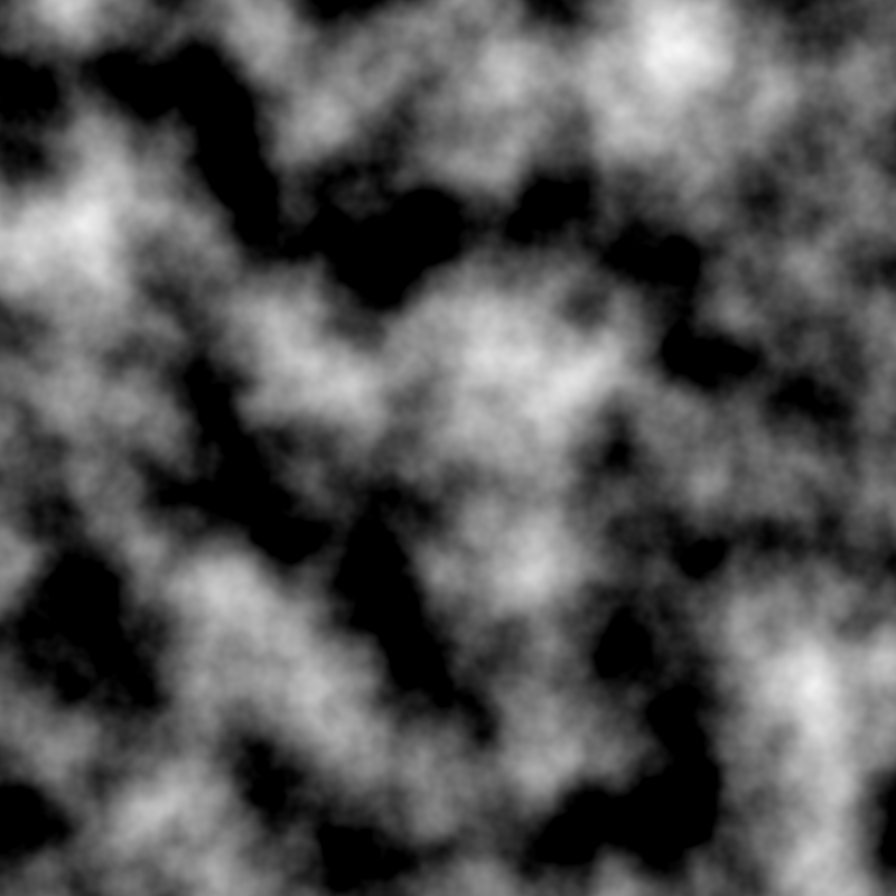
Give the GLSL for this texture, as a WebGL 1 fragment shader.

```glsl
precision highp float;
// Soft grey clouds with black hollows: five octaves of gradient noise with
// mostly diagonal slopes are summed, then a gently bent tone curve sets the
// grey level and clips the deepest parts to flat black.

uniform vec2 u_resolution;

const float CLOUD_CELLS = 6.0;     // largest noise cells across the canvas
const int   OCTAVES     = 5;
const float LACUNARITY  = 2.0;     // frequency step per octave
const float GAIN        = 0.44;    // amplitude step per octave
const float MID_GREY    = 0.328;   // tone where the noise is zero
const float CONTRAST    = 0.97;
const float HIGHLIGHT_ROLLOFF = 0.25; // softens lights, deepens darks
const float SLOPE_SPREAD = 0.5;    // 0: slopes exactly diagonal, 1: any way
const vec2  FIELD_ORIGIN = vec2(71.0, 12.0);
const vec2  OCTAVE_SHIFT = vec2(17.3, 9.7);
const float QUARTER_TURN = 1.5707963;

float hash(vec2 cell) {
  vec3 p = fract(vec3(cell.xyx) * 0.1031);
  p += dot(p, p.yzx + 33.33);
  return fract((p.x + p.y) * p.z);
}

// Height at "offset" from a lattice corner that has a random unit slope.
float cornerSlope(vec2 corner, vec2 offset) {
  float turns = 4.0 * hash(corner);
  float jitter = SLOPE_SPREAD * (fract(turns) - 0.5);
  float angle = QUARTER_TURN * (floor(turns) + 0.5 + jitter);
  return dot(vec2(cos(angle), sin(angle)), offset);
}

float gradientNoise(vec2 p) {
  vec2 cell = floor(p);
  vec2 f = fract(p);
  vec2 blend = f * f * f * (f * (f * 6.0 - 15.0) + 10.0);
  vec2 e = vec2(1.0, 0.0);
  float lower = mix(cornerSlope(cell, f),
                    cornerSlope(cell + e.xy, f - e.xy), blend.x);
  float upper = mix(cornerSlope(cell + e.yx, f - e.yx),
                    cornerSlope(cell + e.xx, f - e.xx), blend.x);
  return mix(lower, upper, blend.y);
}

float cloudHeight(vec2 p) {
  float height = 0.0;
  float amplitude = 1.0;
  for (int i = 0; i < OCTAVES; i++) {
    height += amplitude * gradientNoise(p);
    p = p * LACUNARITY + OCTAVE_SHIFT;
    amplitude *= GAIN;
  }
  return height;
}

void main() {
  vec2 uv = gl_FragCoord.xy / min(u_resolution.x, u_resolution.y);
  float height = cloudHeight(uv * CLOUD_CELLS + FIELD_ORIGIN);

  // Tone curve
  float grey = MID_GREY + height * (CONTRAST - HIGHLIGHT_ROLLOFF * height);
  gl_FragColor = vec4(vec3(clamp(grey, 0.0, 1.0)), 1.0);
}
```
